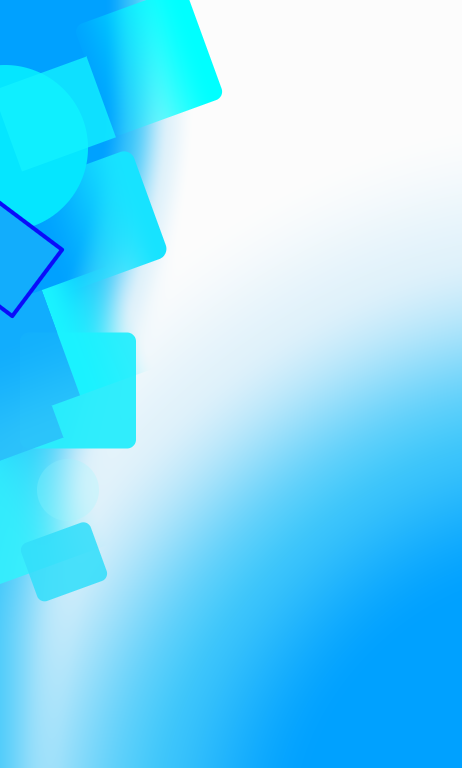
This background is drawn by a Shadertoy shader. Its source:

```glsl
// Overlapping cyan tiles along the left side of a soft blue and white backdrop.
// The backdrop runs two distance fields through one colour ramp; the tiles are
// rounded-box distances, most of them set in a shared tilted frame.

// Rounded box: centre c, half size h, corner radius r
float box(vec2 p, vec2 c, vec2 h, float r) {
    vec2 d = abs(p - c) - h + r;
    return length(max(d, 0.0)) + min(max(d.x, d.y), 0.0) - r;
}

// Anti-aliased coverage of a distance; the canvas is 7.68 units tall
float cover(float d) {
    return clamp(0.5 - d * iResolution.y / 7.68, 0.0, 1.0);
}

// Deep blue, sky, pale, then white
vec3 skyRamp(float t) {
    vec3 c = mix(vec3(0.0, 0.63, 1.0), vec3(0.27, 0.79, 0.98), smoothstep(0.27, 0.52, t));
    c = mix(c, vec3(0.86, 0.94, 0.98), smoothstep(0.46, 0.72, t));
    return mix(c, vec3(0.99), smoothstep(0.66, 0.9, t));
}

vec3 backdrop(vec2 p) {
    // Blue glow from the lower right corner
    vec2 k = pow(abs(p - vec2(5.2, 8.0)), vec2(1.7));
    float corner = pow(k.x + k.y, 1.0 / 1.7) / 7.68;
    // Blue band on the left, narrower and softer towards the bottom
    float fall = smoothstep(1.0, 6.5, p.y);
    float side = 0.55 + mix(0.68, 0.27, fall) * (p.x - mix(1.45, 0.15, fall));
    // Smooth union of both
    float h = max(0.08 - abs(corner - side), 0.0);
    return skyRamp(min(corner, side) - h * h / 0.32);
}

void mainImage(out vec4 fragColor, in vec2 fragCoord) {
    vec2 p = vec2(fragCoord.x, iResolution.y - fragCoord.y) * 7.68 / iResolution.y;
    vec2 q = vec2(0.94 * p.x - 0.342 * p.y, 0.342 * p.x + 0.94 * p.y);
    vec3 aqua = vec3(0.0, 1.0, 1.0);
    vec3 azure = vec3(0.07, 0.68, 0.99);
    vec3 col = backdrop(p);

    // Two large tiles that fade out to the left
    float top = cover(box(q, vec2(1.19, 1.09), vec2(0.59), 0.09));
    col = mix(col, aqua, top * smoothstep(0.45, 1.7, q.x));
    float second = cover(box(q, vec2(0.15, 2.41), vec2(0.57), 0.11));
    col = mix(col, vec3(0.09, 0.89, 1.0), second * smoothstep(-0.45, 0.65, q.x));

    // Disc with a translucent sharp tile over it
    col = mix(col, vec3(0.02, 0.9, 1.0), cover(length(p - vec2(0.05, 1.48)) - 0.83));
    col = mix(col, vec3(0.07, 0.95, 1.0), 0.78 * cover(box(q, vec2(0.12, 1.257), vec2(0.5, 0.43), 0.0)));

    // Upright tile, then a tile that fades out to the right
    col = mix(col, vec3(0.15, 0.93, 0.99), 0.95 * cover(box(p, vec2(0.78, 3.905), vec2(0.58), 0.09)));
    float veil = cover(box(q, vec2(-0.04, 3.43), vec2(0.56), 0.0));
    col = mix(col, vec3(0.1, 0.95, 1.0), veil * (1.0 - smoothstep(-0.6, 0.2, q.x)));

    // Stepped blue panel
    float panel = min(box(q, vec2(-1.5, 3.43), vec2(0.9, 0.56), 0.0),
                      box(q, vec2(-1.95, 3.6), vec2(1.05, 0.73), 0.0));
    vec3 panelColor = mix(azure, vec3(0.17, 0.76, 0.98), smoothstep(3.2, 4.3, q.y));
    col = mix(col, panelColor, 0.95 * cover(panel));

    // Lower cyan panel and a faint bubble at its edge
    float low = cover(box(q, vec2(-1.7, 4.91), vec2(0.95, 0.58), 0.0));
    col = mix(col, vec3(0.2, 0.94, 0.99), 0.9 * low * (1.0 - smoothstep(-1.75, -0.8, q.x)));
    col = mix(col, vec3(0.6, 0.97, 0.99), 0.25 * cover(length(p - vec2(0.68, 4.9)) - 0.31));

    // Small rounded tile
    col = mix(col, vec3(0.2, 0.87, 0.98), 0.87 * cover(box(q, vec2(-1.32, 5.5), vec2(0.37, 0.31), 0.08)));

    // Outlined square, turned the other way
    vec2 s = p - vec2(0.04, 2.58);
    float frame = box(vec2(0.8 * s.x + 0.6 * s.y, 0.8 * s.y - 0.6 * s.x), vec2(0.0), vec2(0.415), 0.0);
    col = mix(col, azure, cover(frame));
    col = mix(col, vec3(0.04, 0.05, 0.98), cover(abs(frame) - 0.02));

    fragColor = vec4(col, 1.0);
}
```
